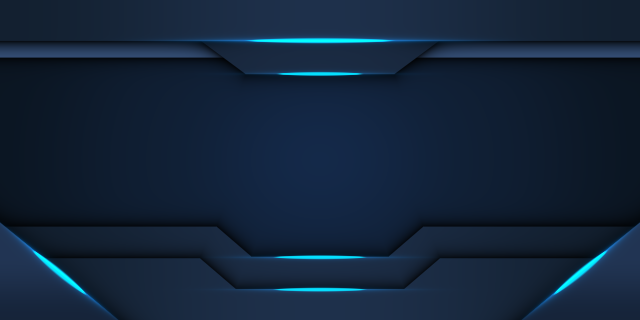
A Shadertoy shader for this background:

```glsl
float pixel;

float fill(float d) {
    return smoothstep(pixel, -pixel, d);
}

// Signed distance to the line a-b, positive on its left side
float lineSide(vec2 p, vec2 a, vec2 b) {
    vec2 dir = normalize(b - a);
    return dot(p - a, vec2(-dir.y, dir.x));
}

// Panel below a stepped edge: low in the middle, high outside
float notchedPanel(vec2 p, vec2 inner, vec2 outer) {
    float slant = lineSide(p, inner, outer);
    return max(p.y - outer.y, min(p.y - inner.y, slant));
}

// Lay a panel over the colour, with a soft shadow outside its edge
vec3 layer(vec3 below, vec3 panel, float d, float strength, float spread) {
    below *= 1.0 - strength * exp(-max(d, 0.0) / spread);
    return mix(below, panel, fill(d));
}

// Lens-shaped light with a long thin halo
vec3 addLight(vec3 color, vec2 q, float len, float thick) {
    float taper = max(1.0 - q.x * q.x / (len * len), 0.0);
    float core = smoothstep(thick * taper + pixel, thick * taper * 0.4, abs(q.y));
    core *= smoothstep(0.0, 0.35, taper);
    float halo = exp(-abs(q.y) / (thick * 0.8)) * exp(-pow(q.x / (len * 1.35), 2.0));
    color += vec3(0.0, 0.30, 0.52) * halo;
    return mix(color, vec3(0.02, 0.88, 1.0), core);
}

void mainImage(out vec4 fragColor, in vec2 fragCoord) {
    pixel = 0.7 / iResolution.y;
    vec2 p = vec2(fragCoord.x - 0.5 * iResolution.x, fragCoord.y) / iResolution.y;
    p.x = abs(p.x);

    // Radial backdrop
    float radius = length((p - vec2(0.0, 0.5)) * vec2(1.0, 1.15));
    vec3 color = mix(vec3(0.078, 0.160, 0.285), vec3(0.062, 0.122, 0.205), smoothstep(0.0, 0.55, radius));
    color = mix(color, vec3(0.043, 0.085, 0.135), smoothstep(0.45, 1.05, radius));

    // Panel shade, lighter towards the middle
    vec3 metal = mix(vec3(0.112, 0.180, 0.280), vec3(0.070, 0.120, 0.180), smoothstep(0.0, 1.0, p.x));

    // Bright band under the top panel
    vec3 band = mix(vec3(0.205, 0.305, 0.455), vec3(0.130, 0.210, 0.325), smoothstep(0.82, 0.872, p.y));
    color = layer(color, band, 0.820 - p.y, 0.8, 0.018);

    // Hanging tab
    float tab = max(0.768 - p.y, lineSide(p, vec2(0.372, 0.872), vec2(0.232, 0.768)));
    color = layer(color, metal * 0.93, tab, 0.8, 0.018);

    // Top panel
    float top = 0.872 - p.y;
    float topShadow = mix(0.35, 0.85, smoothstep(0.15, 0.40, p.x));
    color = layer(color, metal * 1.05, top, topShadow, 0.014);

    // Two stepped bottom panels
    float upper = notchedPanel(p, vec2(0.214, 0.198), vec2(0.323, 0.292));
    color = layer(color, metal, upper, 0.8, 0.020);
    float lower = notchedPanel(p, vec2(0.263, 0.097), vec2(0.375, 0.193));
    color = layer(color, metal * 1.05, lower, 0.8, 0.020);

    // Corner wedges
    vec2 along = normalize(vec2(0.37, 0.305));
    vec2 fromMid = p - vec2(0.8125, 0.1505);
    vec2 edge = vec2(dot(fromMid, along), dot(fromMid, vec2(-along.y, along.x)));
    vec3 wedge = mix(vec3(0.085, 0.140, 0.225), vec3(0.130, 0.205, 0.325), smoothstep(0.0, 0.2, p.y));
    color = layer(color, wedge, edge.y, 0.7, 0.025);

    // Lights along the edges
    color = addLight(color, p - vec2(0.0, 0.873), 0.24, 0.0085);
    color = addLight(color, p - vec2(0.0, 0.769), 0.14, 0.0060);
    color = addLight(color, p - vec2(0.0, 0.196), 0.15, 0.0060);
    color = addLight(color, p - vec2(0.0, 0.095), 0.15, 0.0060);
    color = addLight(color, edge + vec2(0.0, 0.003), 0.115, 0.0110);

    // Faint rims that outlast the lights
    float topRim = exp(-abs(top) / 0.003) * smoothstep(0.7, 0.0, p.x);
    float wedgeRim = exp(-abs(edge.y) / 0.003) * smoothstep(0.30, 0.05, abs(edge.x));
    color += vec3(0.0, 0.22, 0.42) * (topRim + wedgeRim);

    fragColor = vec4(clamp(color, 0.0, 1.0), 1.0);
}
```
